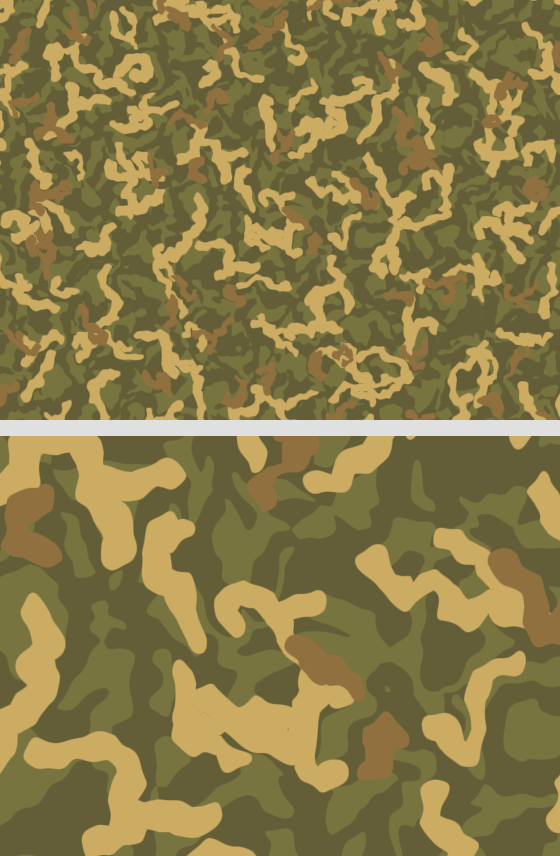
Top, the full canvas; bottom, a detail of the centre.
This pattern is drawn by a Shadertoy shader. Its source:

```glsl
// Woodland camouflage: a dark olive ground with ragged green blotches,
// overlaid by short winding strokes of tan and branching strokes of brown.
// Blotches are thresholded layered sines; strokes are random walks on a grid.

vec2 hash2(vec2 p) {
    vec3 q = fract(p.xyx * vec3(0.1031, 0.1030, 0.0973));
    q += dot(q, q.yzx + 33.33);
    return fract((q.xx + q.yz) * q.zy);
}

// Sum of sine waves in scattered directions, roughly normal with unit spread
float waves(vec2 p, float frequency, float seed) {
    float sum = 0.0;
    for (int i = 0; i < 9; i++) {
        vec2 r = hash2(vec2(float(i) * 7.0, seed));
        float angle = float(i) * 2.4 + seed;
        vec2 direction = vec2(cos(angle), sin(angle));
        sum += sin(dot(p, direction) * frequency * (0.55 + 0.9 * r.x) + 6.283 * r.y);
    }
    return sum * 0.471;
}

vec2 warp(vec2 p, float frequency, float seed) {
    return vec2(waves(p, frequency, seed), waves(p, frequency, seed + 5.0));
}

float segmentDistance(vec2 p, vec2 a, vec2 b) {
    vec2 ab = b - a;
    return length(p - a - ab * clamp(dot(p - a, ab) / dot(ab, ab), 0.0, 1.0));
}

// Signed distance to one crooked figure per cell, with two or three arms
float strokes(vec2 p, float cell, float reach, float radius, float branching, float seed) {
    float d = 1.0;
    vec2 home = floor(p / cell);
    for (int k = 0; k < 9; k++) {
        vec2 id = home + vec2(k % 3 - 1, k / 3 - 1);
        vec2 key = id * 5.3 + seed + 200.0;
        vec2 kind = hash2(key + 91.7);
        vec2 start = (id + hash2(key)) * cell;
        float arms = kind.x < branching ? 3.0 : 2.0;
        float thickness = radius * (0.8 + 0.45 * kind.y);
        for (float arm = 0.0; arm < arms; arm++) {
            vec2 r = hash2(key + vec2(arm * 61.0 + 13.0, 29.0));
            float angle = 6.283 * (kind.y * 7.0 + arm / arms) + 1.6 * (r.x - 0.5);
            float stepLength = reach * (0.35 + 0.65 * r.y) / 4.0;
            vec2 a = start;
            for (float i = 0.0; i < 4.0; i++) {
                vec2 b = a + stepLength * vec2(cos(angle), sin(angle));
                d = min(d, segmentDistance(p, a, b) - thickness);
                angle += 2.5 * (hash2(key + vec2(arm * 61.0, i * 17.0 + 43.0)).x - 0.5);
                a = b;
            }
        }
    }
    return d;
}

// Antialiased coverage, full where the field is negative
float coverage(float field) {
    return smoothstep(0.8, -0.8, field / max(fwidth(field), 1e-5));
}

void mainImage(out vec4 fragColor, in vec2 fragCoord) {
    vec2 p = fragCoord / iResolution.y;

    // Ragged displacement shared by all layers
    vec2 ragged = warp(p, 190.0, 3.0);
    vec2 bend = warp(p, 45.0, 11.0);

    // Green blotches with a finer layer for broken outlines
    vec2 q = p + 0.012 * bend + 0.0022 * ragged;
    float blotch = 0.85 * waves(q, 88.0, 21.0) + 0.5 * waves(q, 150.0, 34.0);
    float green = coverage(0.28 - blotch);

    // Wavering strokes with uneven width
    vec2 s = p + 0.003 * bend + 0.0017 * ragged;
    float uneven = 0.0013 * waves(p, 130.0, 47.0);
    float tan_ = coverage(strokes(s, 0.11, 0.092, 0.0103, 0.3, 0.0) + uneven);
    float brown = coverage(strokes(s + 0.4, 0.17, 0.062, 0.0086, 0.75, 57.0) + uneven);

    vec3 color = mix(vec3(0.39, 0.37, 0.215), vec3(0.465, 0.455, 0.25), green);
    color = mix(color, vec3(0.80, 0.67, 0.39), tan_);
    color = mix(color, vec3(0.57, 0.44, 0.25), brown);
    fragColor = vec4(color, 1.0);
}
```
